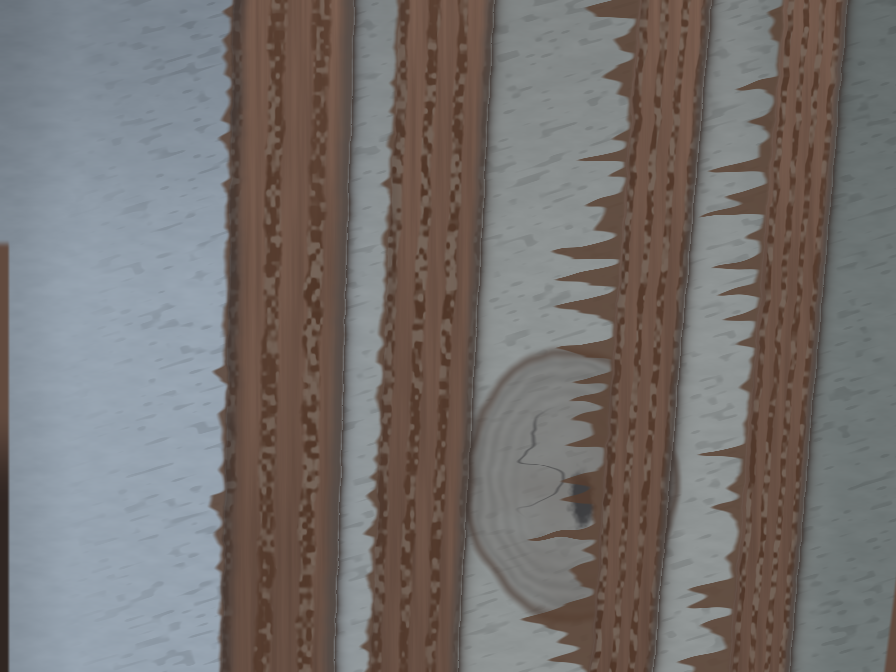
This texture is drawn by a Shadertoy shader. Its source:

```glsl
const vec3 COOL_FACE = vec3(0.59, 0.64, 0.69);
const vec3 PALE_FACE = vec3(0.56, 0.58, 0.58);
const vec3 DIM_FACE = vec3(0.43, 0.46, 0.46);
const vec3 PLY_DARK = vec3(0.38, 0.29, 0.245);
const vec3 PLY_LIGHT = vec3(0.47, 0.365, 0.31);
const vec3 RUST = vec3(0.30, 0.20, 0.145);
const vec3 CRUMB = vec3(0.46, 0.40, 0.355);
const vec3 SHADOW = vec3(0.19, 0.15, 0.135);

float hash(vec2 p) {
    return fract(sin(dot(p, vec2(127.1, 311.7))) * 43758.5);
}

float noise(vec2 p) {
    vec2 i = floor(p), f = fract(p);
    f = f * f * (3.0 - 2.0 * f);
    return mix(mix(hash(i), hash(i + vec2(1, 0)), f.x),
               mix(hash(i + vec2(0, 1)), hash(i + vec2(1, 1)), f.x), f.y);
}

float fbm(vec2 p) {
    float sum = 0.0, gain = 0.5;
    for (int i = 0; i < 3; i++, gain *= 0.5) {
        sum += gain * noise(p);
        p = p * 2.03 + 17.0;
    }
    return sum / 0.875;
}

float band(float x, float a, float b, float soft) {
    return smoothstep(a - soft, a + soft, x) - smoothstep(b - soft, b + soft, x);
}

// Pale veneer: cool on the left, dim on the right and at the top
vec3 veneer(vec2 p) {
    vec3 col = mix(COOL_FACE, PALE_FACE, smoothstep(0.3, 0.65, p.x));
    col = mix(col, DIM_FACE, smoothstep(1.08, 1.27, p.x));
    col *= 1.0 - 0.2 * smoothstep(0.5, 1.05, p.y) * (1.0 - 0.5 * smoothstep(0.2, 0.7, p.x));
    col *= 1.0 - 0.12 * smoothstep(0.12, 0.0, p.x);
    vec2 q = vec2(p.x + 0.4 * p.y, p.y - 0.3 * p.x);
    float fleck = smoothstep(0.68, 0.9, noise(q * vec2(45.0, 150.0)));
    col += 0.035 * (fbm(p * vec2(35.0, 90.0)) - 0.5);
    return col * (1.0 - 0.09 * fleck * smoothstep(0.05, 0.3, p.x));
}

// Oval knot with a dark rim, rings, a crack and a decayed core
vec3 knot(vec3 col, vec2 p, vec2 center, vec2 radius) {
    vec2 q = (p - center) / radius;
    q += 0.1 * (vec2(fbm(p * 14.0), fbm(p * 14.0 + 9.0)) - 0.5);
    float r = length(q);
    float inside = smoothstep(1.03, 0.9, r);
    float rings = 0.5 + 0.5 * sin(r * 55.0 + 5.0 * fbm(p * 20.0));
    col = mix(col, vec3(0.45, 0.44, 0.43), inside * (0.4 + 0.4 * fbm(p * 18.0)));
    col *= 1.0 - 0.07 * rings * inside * smoothstep(0.3, 0.9, r);
    col = mix(col, vec3(0.30, 0.24, 0.21), 0.6 * band(r, 0.95, 1.02, 0.04));
    float crackLine = q.x + 0.3 + 0.8 * (fbm(vec2(q.y * 5.0, 3.0)) - 0.5);
    float crack = band(crackLine, -0.015, 0.015, 0.02) * band(q.y, -0.15, 0.5, 0.1);
    vec2 c = (q - vec2(0.1, -0.1)) / vec2(0.11, 0.2);
    float core = smoothstep(1.3, 0.5, length(c) + 0.8 * (fbm(p * 70.0) - 0.5));
    return mix(col, vec3(0.20, 0.20, 0.21), max(0.5 * crack, 0.85 * core));
}

// Smooth plies alternating with crumbly glue seams; t runs across the board
vec3 plies(float t, vec2 p, float count, float seed) {
    float wobble = 0.22 * (fbm(p * vec2(50.0, 28.0) + seed) - 0.5);
    float cell = fract((t - 0.37) * count + 0.76 + wobble);
    float seam = band(cell, 0.58, 0.94, 0.06);
    float grain = fbm(vec2(p.x * 130.0, p.y * 5.0) + seed);
    vec3 wood = mix(PLY_DARK, PLY_LIGHT, grain) * mix(0.92, 1.05, p.y);
    float crumbs = noise(p * vec2(150.0, 115.0) + seed);
    float blotch = noise(p * vec2(8.0, 7.0) + seed);
    vec3 rough = mix(RUST, CRUMB, smoothstep(0.35, 0.85, crumbs + 0.35 * (blotch - 0.4)));
    return mix(wood, rough, seam * mix(0.6, 0.95, blotch));
}

// Torn fibres reaching left from an edge; d is the distance to its left
float tears(float d, vec2 p, float reach, float seed) {
    float y = p.y + 0.12 * d + 0.006 * noise(p * 30.0);
    float len = reach * pow(noise(vec2(y * 75.0, seed)), 2.5);
    len *= 0.35 + noise(vec2(y * 9.0, seed + 4.0));
    return smoothstep(0.006, -0.004, d - len) * smoothstep(-0.004, 0.0, d);
}

// One leaning board end; edges are left bottom, left top, right bottom, right top
vec3 board(vec3 col, vec2 p, vec4 edges, float index, float soft) {
    float seed = 13.0 * index;
    float left = mix(edges.x, edges.y, p.y) + 0.007 * (fbm(vec2(p.y * 45.0, seed)) - 0.5);
    float right = mix(edges.z, edges.w, p.y) + 0.004 * (fbm(vec2(p.y * 50.0, seed + 5.0)) - 0.5);
    float t = (p.x - left) / (right - left);
    float reach = mix(0.02, 0.11, step(1.5, index));
    col = mix(col, vec3(0.34, 0.24, 0.18), 0.8 * tears(left - p.x, p, reach, seed));
    float shade = exp(-max(p.x - right, 0.0) / 0.007) * step(right, p.x);
    col = mix(col, SHADOW, 0.8 * shade);
    vec3 wood = plies(t, p, 2.8 + 0.4 * index, seed);
    float stain = smoothstep(0.17, 0.02, t) * (0.35 + 0.65 * fbm(p * vec2(20.0, 12.0)));
    wood = mix(wood, vec3(0.25, 0.225, 0.22), stain * mix(0.9, 0.25, step(0.5, index)));
    wood = mix(wood, vec3(0.31, 0.29, 0.28), 0.75 * smoothstep(0.84, 0.98, t));
    return mix(col, wood, band(p.x, left, right, soft));
}

void mainImage(out vec4 fragColor, in vec2 fragCoord) {
    vec2 p = fragCoord / iResolution.y;
    float soft = 0.002 + 1.0 / iResolution.y;
    vec3 col = knot(veneer(p), p, vec2(0.85, 0.28), vec2(0.155, 0.20));

    // Board ends
    vec4 edges[4] = vec4[4](vec4(0.330, 0.347, 0.498, 0.528), vec4(0.550, 0.595, 0.681, 0.736),
                            vec4(0.877, 0.950, 0.972, 1.059), vec4(1.083, 1.167, 1.175, 1.262));
    for (int i = 0; i < 4; i++) col = board(col, p, edges[i], float(i), soft);

    // Slivers of further boards at both sides
    float sliver = smoothstep(0.016, 0.010, p.x) * smoothstep(0.645, 0.63, p.y);
    col = mix(col, mix(SHADOW, PLY_DARK, smoothstep(0.25, 0.4, p.y)), sliver);
    col = mix(col, PLY_DARK, smoothstep(-soft, soft, p.x - 1.316 - 0.13 * p.y));
    fragColor = vec4(col, 1.0);
}
```
